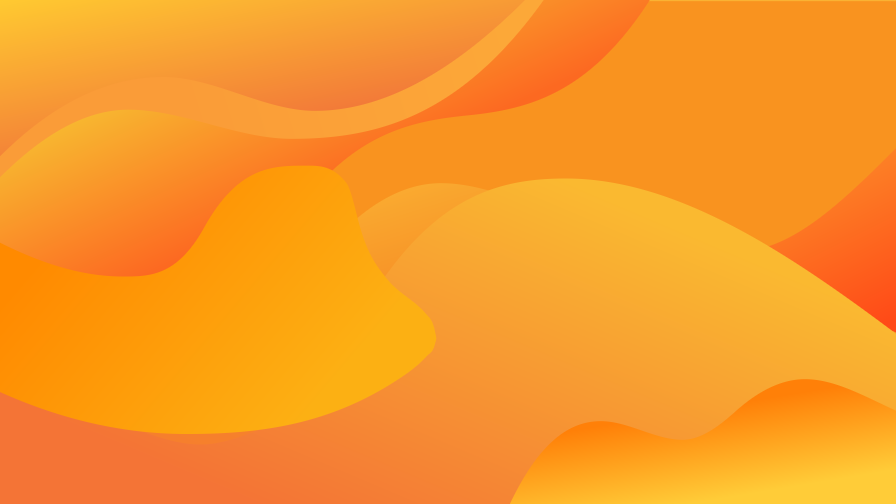
This background is drawn by a Shadertoy shader. Its source:

```glsl
const vec2 CANVAS = vec2(7.68, 4.32);

// Smooth arc between two knots (x, y, slope), straight beyond its ends
float curve(float x, vec3 a, vec3 b) {
    float inside = clamp(x, a.x, b.x);
    float width = b.x - a.x;
    float t = (inside - a.x) / width;
    float s = 1.0 - t;
    float y = a.y * s * s * (1.0 + 2.0 * t) + b.y * t * t * (3.0 - 2.0 * t)
            + width * t * s * (a.z * s - b.z * t);
    return y + (x - inside) * (x < a.x ? a.z : b.z);
}

// Chains of arcs
float curve(float x, vec3 a, vec3 b, vec3 c) {
    return x < b.x ? curve(x, a, b) : curve(x, b, c);
}

float curve(float x, vec3 a, vec3 b, vec3 c, vec3 d) {
    return x < b.x ? curve(x, a, b) : curve(x, b, c, d);
}

float curve(float x, vec3 a, vec3 b, vec3 c, vec3 d, vec3 e) {
    return x < b.x ? curve(x, a, b) : curve(x, b, c, d, e);
}

// Antialiased coverage, positive inside
float cover(float d) {
    float slope = length(vec2(dFdx(d), dFdy(d)));
    return clamp(0.5 + d / max(slope, 1e-5), 0.0, 1.0);
}

vec3 gradient(vec2 p, vec2 start, vec2 end, vec3 first, vec3 last) {
    vec2 axis = end - start;
    return mix(first, last, clamp(dot(p - start, axis) / dot(axis, axis), 0.0, 1.0));
}

float amberTop(float x) {
    vec3 rise = vec3(1.75, 2.37, 1.8);
    vec3 shoulder = vec3(2.97, 2.75, -1.3);
    vec3 waist = vec3(3.3, 1.95, -1.3);
    if (x < shoulder.x)
        return curve(x, vec3(0.0, 2.24, -0.5), vec3(1.05, 1.95, 0.0), rise,
                     vec3(2.6, 2.90, 0.0), shoulder);
    return curve(x, shoulder, vec3(3.06, 2.47, -4.0), waist,
                 vec3(3.66, 1.62, -1.2), vec3(3.74, 1.42, -6.0));
}

float amberBottom(float x) {
    return curve(x, vec3(0.0, 0.96, -0.45), vec3(1.6, 0.60, 0.0),
                 vec3(3.4, 1.06, 0.65), vec3(3.66, 1.27, 1.1), vec3(3.74, 1.42, 5.0));
}

float frontHill(float x) {
    vec3 saddle = vec3(5.85, 0.55, 0.0);
    return x < saddle.x
        ? curve(x, vec3(4.37, 0.0, 2.1), vec3(5.15, 0.71, 0.0), saddle)
        : curve(x, saddle, vec3(6.3, 0.79, 0.9), vec3(6.9, 1.07, 0.0), vec3(7.68, 0.80, -0.45));
}

void mainImage(out vec4 fragColor, in vec2 fragCoord) {
    vec2 p = fragCoord / iResolution.xy * CANVAS;

    // Flat backdrop with a thin pale top rim
    vec3 color = vec3(0.976, 0.576, 0.122);
    color = mix(color, vec3(0.98, 0.70, 0.20), cover(p.y - CANVAS.y + 0.01));

    // Red corner on the right
    float corner = curve(p.x, vec3(6.59, 2.21, 0.33), vec3(7.68, 3.05, 1.0));
    vec3 red = gradient(p, vec2(7.0, 2.75), vec2(7.6, 1.55),
                        vec3(0.99, 0.51, 0.15), vec3(1.0, 0.29, 0.09));
    color = mix(color, red, cover(corner - p.y));

    // Upper left wave
    float wave = curve(p.x, vec3(2.85, 2.86, 0.93), vec3(4.0, 3.33, 0.1), vec3(5.57, 4.32, 1.55));
    vec3 waveColor = gradient(p, vec2(0.6, 3.35), vec2(1.25, 1.95),
                              vec3(0.97, 0.73, 0.19), vec3(0.99, 0.41, 0.13));

    // Ribbon and the sky over it
    float ribbonLow = curve(p.x, vec3(0.0, 2.80, 1.0), vec3(1.1, 3.38, 0.0),
                            vec3(2.5, 3.13, 0.0), vec3(4.66, 4.32, 1.4));
    float ribbonHigh = curve(p.x, vec3(0.0, 2.98, 1.0), vec3(1.4, 3.66, 0.0),
                             vec3(2.7, 3.37, 0.0), vec3(4.5, 4.32, 1.0));
    vec3 ribbon = gradient(p, vec2(1.5, 3.3), vec2(4.4, 4.2),
                           vec3(0.98, 0.61, 0.22), vec3(0.99, 0.66, 0.22));
    vec3 sky = gradient(p, vec2(0.0, 4.32), vec2(0.3, 2.85),
                        vec3(1.0, 0.79, 0.19), vec3(0.95, 0.48, 0.22));
    waveColor = mix(waveColor, ribbon, cover(p.y - ribbonLow));
    waveColor = mix(waveColor, sky, cover(p.y - ribbonHigh));
    color = mix(color, waveColor, cover(p.y - wave));

    // Small hill behind the large one
    float smallHill = curve(p.x, vec3(3.05, 2.44, 0.85), vec3(3.78, 2.75, 0.0), vec3(4.4, 2.62, -0.35));
    vec3 smallColor = gradient(p, vec2(3.5, 2.75), vec2(3.75, 1.95),
                               vec3(0.98, 0.67, 0.19), vec3(0.97, 0.57, 0.15));
    color = mix(color, smallColor, cover(smallHill - p.y));

    // Large hill, running flat under the amber blob
    float largeHill = curve(p.x, vec3(3.3, 1.95, 1.4), vec3(4.85, 2.79, 0.0), vec3(7.68, 1.46, -0.75));
    vec3 largeColor = gradient(p, vec2(2.2, 0.0), vec2(3.6, 3.3),
                               vec3(0.955, 0.455, 0.21), vec3(0.98, 0.725, 0.19));
    color = mix(color, largeColor, cover(max(largeHill, 1.2) - p.y));

    // Faint sliver peeking out below the amber blob
    float sliver = curve(p.x, vec3(1.25, 0.61, -0.35), vec3(1.72, 0.51, 0.0), vec3(2.2, 0.63, 0.4));
    float sliverMask = cover(min(p.y - sliver, 0.7 - p.y));
    color = mix(color, vec3(0.97, 0.51, 0.16), 0.7 * sliverMask * step(p.x, 2.3));

    // Amber blob
    float amber = min(amberTop(p.x) - p.y, p.y - amberBottom(p.x));
    vec3 amberColor = gradient(p, vec2(0.4, 2.2), vec2(2.4, 0.5),
                               vec3(1.0, 0.54, 0.0), vec3(0.99, 0.69, 0.075));
    color = mix(color, amberColor, cover(amber));

    // Front hill
    vec3 frontColor = gradient(p, vec2(6.2, 0.85), vec2(6.33, 0.07),
                               vec3(1.0, 0.50, 0.03), vec3(1.0, 0.80, 0.22));
    color = mix(color, frontColor, cover(frontHill(p.x) - p.y));

    fragColor = vec4(color, 1.0);
}
```
